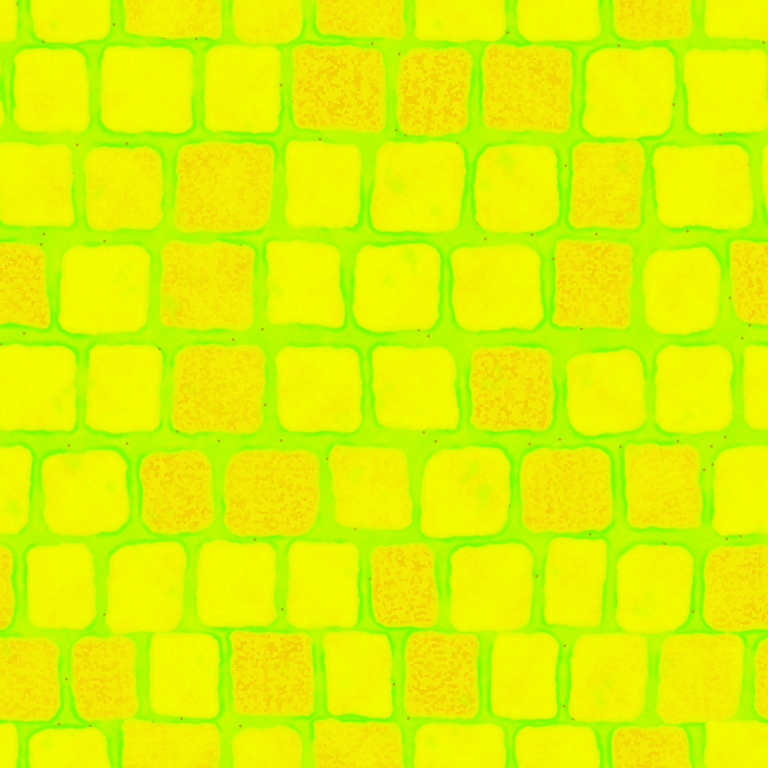
Reproduce this texture procedurally as a three.js fragment shader.

```glsl
varying vec2 vUv;

const float TAU = 6.2831853;
const float ROWS = 8.0;

const vec3 LEMON = vec3(0.955, 0.99, 0.0);
const vec3 GOLD = vec3(0.95, 0.92, 0.01);
const vec3 AMBER = vec3(0.94, 0.78, 0.01);
const vec3 WORN_EDGE = vec3(0.87, 0.97, 0.0);
const vec3 PALE_JOINT = vec3(0.79, 0.98, 0.0);
const vec3 JOINT = vec3(0.68, 0.98, 0.0);
const vec3 MOSS = vec3(0.47, 0.99, 0.0);
const vec3 RUST = vec3(0.72, 0.55, 0.04);

float hash(vec2 p) {
  return fract(sin(dot(p, vec2(127.1, 311.7))) * 43758.545);
}

// Layered warped sines, tileable for whole frequencies
float waves(vec2 p, float freq) {
  float sum = 0.0;
  float amp = 0.55;
  for (int i = 0; i < 4; i++) {
    vec2 q = TAU * freq * p;
    vec2 bend = 2.0 * sin(TAU * vec2(3.0, 2.0) * p.yx + float(i) * 1.7);
    sum += amp * sin(q.x + bend.x + sin(q.y)) * cos(q.y + bend.y + sin(q.x));
    freq *= 2.0;
    amp *= 0.6;
  }
  return sum;
}

// Tileable cellular noise: nearest distance and random value of its cell
vec2 cellular(vec2 p, float count) {
  p *= count;
  vec2 base = floor(p);
  vec2 nearest = vec2(9.0, 0.0);
  for (int y = -1; y <= 1; y++) {
    for (int x = -1; x <= 1; x++) {
      vec2 cell = base + vec2(float(x), float(y));
      vec2 id = mod(cell, count);
      vec2 seed = vec2(hash(id), hash(id + 37.3));
      float d = length(cell + seed - p);
      if (d < nearest.x) nearest = vec2(d, hash(id + 71.9));
    }
  }
  return nearest;
}

float roundedBox(vec2 p, vec2 halfSize, float radius) {
  vec2 q = abs(p) - halfSize + radius;
  return length(max(q, 0.0)) + min(max(q.x, q.y), 0.0) - radius;
}

float rowCount(float row) {
  return 8.0 + step(5.5, row);
}

// Sideways stagger of a row, in stones
float rowPhase(float row) {
  float a = TAU * row / ROWS;
  return 0.35 + 0.25 * cos(a) + cos(0.5 * TAU * row) * (0.18 - 0.2 * sin(a));
}

float rowCentre(float row) {
  return (row + 0.02 - 0.083 * cos(TAU * (row - 1.5) / ROWS)) / ROWS;
}

float jointShift(float column, float row, float count) {
  return 0.2 * (hash(vec2(mod(column, count), row + 11.0)) - 0.5);
}

// Signed distance to one stone and its random id
vec2 stone(vec2 p, float line, float columnStep) {
  float row = mod(line, ROWS);
  float count = rowCount(row);
  float phase = rowPhase(row);
  float column = floor(p.x * count - phase + 0.5) + columnStep;
  float left = column - 0.5 + jointShift(column, row, count);
  float right = column + 0.5 + jointShift(column + 1.0, row, count);
  float id = hash(vec2(mod(column, count), row));
  float other = hash(vec2(id * 91.0, row + 5.0));

  vec2 centre = vec2((0.5 * (left + right) + phase) / count, rowCentre(line));
  centre.y += 0.009 * (other - 0.5);
  vec2 halfSize = vec2(0.5 * (right - left) / count - 0.0085, 0.053 + 0.005 * id);
  vec2 q = p - centre;
  q += vec2(0.16 * (id - 0.5), 0.12 * (other - 0.5)) * q.yx;
  return vec2(roundedBox(q, halfSize, 0.01 + 0.016 * other), id);
}

vec2 nearestStone(vec2 p) {
  vec2 best = vec2(9.0, 0.0);
  float line = floor(p.y * ROWS + 0.5);
  for (int y = -1; y <= 1; y++) {
    for (int x = -1; x <= 1; x++) {
      vec2 s = stone(p, line + float(y), float(x));
      if (s.x < best.x) best = s;
    }
  }
  return best;
}

// Stone face: golden tint, rough grain, green stains and a worn border
vec3 stoneColour(vec2 p, float d, float id, float grain) {
  vec2 local = p + vec2(id * 7.0, id * 13.0);
  float warmth = smoothstep(0.3, 1.0, hash(vec2(id * 57.0, 3.0)));
  float blotch = waves(local, 5.0);
  float rough = clamp(warmth + 0.35 * blotch, 0.0, 1.0);
  vec3 colour = mix(LEMON, GOLD, clamp(rough * 1.2 + 0.25 * grain, 0.0, 1.0));
  colour = mix(colour, AMBER, rough * rough * smoothstep(0.35, 0.9, grain) * 0.7);
  float stain = smoothstep(0.5, 1.1, waves(local.yx, 4.0));
  colour = mix(colour, PALE_JOINT, stain * 0.7);
  return mix(colour, WORN_EDGE, 0.75 * smoothstep(-0.009, 0.0, d));
}

// Joint: mottled fill, mossy rim beside the stones, scattered rust specks
vec3 jointColour(vec2 p, float d, float grain) {
  float mottle = waves(p, 7.0);
  vec3 colour = mix(JOINT, PALE_JOINT, clamp(0.45 + 0.6 * mottle + 0.3 * (grain - 0.5), 0.0, 1.0));
  float rim = 1.0 - smoothstep(0.002, 0.009, d);
  colour = mix(colour, MOSS, rim * smoothstep(-0.5, 0.6, waves(p.yx, 4.0)));
  vec2 speck = cellular(p, 110.0);
  float rust = step(0.96, speck.y) * (1.0 - smoothstep(0.1, 0.3, speck.x));
  return mix(colour, RUST, 0.7 * rust);
}

void main() {
  vec2 p = vec2(vUv.x, 1.0 - vUv.y);
  vec2 s = nearestStone(p);
  float d = s.x + 0.0035 * waves(p, 9.0);
  float grain = cellular(p, 230.0).y;
  vec3 face = stoneColour(p, d, s.y, grain);
  vec3 fill = jointColour(p, d, grain);
  gl_FragColor = vec4(mix(face, fill, smoothstep(-0.002, 0.002, d)), 1.0);
}
```
